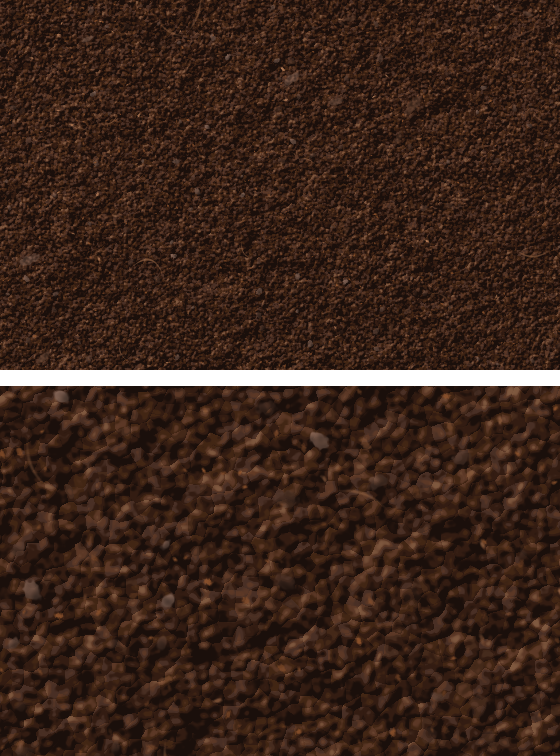
Top, the full canvas; bottom, a detail of the centre.
This texture is drawn by a Shadertoy shader. Its source:

```glsl
// Dark crumbly potting soil with clods, pebbles, bark chips and plant fibres.

vec3 hash3(vec2 p) {
    vec3 q = fract(p.xyx * vec3(0.1031, 0.1030, 0.0973));
    q += dot(q, q.yxz + 33.33);
    return fract((q.xxy + q.yzz) * q.zyx);
}

float noise(vec2 p) {
    vec2 i = floor(p), f = fract(p);
    f = f * f * (3.0 - 2.0 * f);
    return mix(mix(hash3(i).x, hash3(i + vec2(1, 0)).x, f.x),
               mix(hash3(i + vec2(0, 1)).x, hash3(i + vec2(1, 1)).x, f.x), f.y);
}

// Height of the ground: lumps down to single crumbs.
float soilHeight(vec2 p) {
    float height = 0.0, amplitude = 0.72;
    p = p * 16.0 + 40.0;
    for (int i = 0; i < 4; i++) {
        height += amplitude * noise(p);
        p = mat2(1.8, 1.34, -1.34, 1.8) * p + 7.3;
        amplitude *= 0.72;
    }
    return height;
}

// Packed crumbs: offset from the nearest centre (xy), its distance and a seed.
vec4 crumbs(vec2 p) {
    vec2 base = floor(p);
    vec4 nearest = vec4(0, 0, 9, 0);
    for (int k = 0; k < 9; k++) {
        vec2 id = base + vec2(k % 3 - 1, k / 3 - 1);
        vec3 h = hash3(id + 17.0);
        vec2 offset = p - id - h.xy;
        float d = length(offset);
        if (d < nearest.z) nearest = vec4(offset, d, h.z);
    }
    return nearest;
}

// Scattered ellipses, one at most per cell, sized in cells.
// Returns coverage, offset from the centre (yz, relative to size) and a seed.
vec4 scatter(vec2 p, float cells, float share, vec2 size, float bend) {
    vec2 q = p * cells, base = floor(q);
    float blur = cells * max(0.6 / iResolution.y, 0.0013);
    vec4 found = vec4(0);
    for (int k = 0; k < 9; k++) {
        vec2 id = base + vec2(k % 3 - 1, k / 3 - 1);
        vec3 place = hash3(id + cells * 3.7);
        if (place.z > share) continue;
        vec3 look = hash3(id + cells * 5.1 + 90.0);
        vec2 offset = q - id - 0.2 - 0.6 * place.xy;
        float angle = 6.2832 * look.x, c = cos(angle), s = sin(angle);
        vec2 r = mat2(c, -s, s, c) * offset;
        r.y += bend * (look.z - 0.5) * r.x * r.x;
        vec2 radius = size * mix(0.55, 1.3, look.y * look.y);
        float rough = 0.6 * (noise(offset / size.x * 2.5 + 60.0 * place.xy) - 0.5);
        float d = (length(r / radius) - 1.0 + rough) * min(radius.x, radius.y);
        float cover = 1.0 - smoothstep(-blur, blur, d);
        if (cover > found.x) found = vec4(cover, offset / radius.x, look.z);
    }
    return found;
}

// Soil colour from dark pit (0) to bright crumb (1).
vec3 soilColor(float tone, float warmth) {
    vec3 middle = mix(vec3(0.285, 0.185, 0.145), vec3(0.26, 0.15, 0.08), warmth);
    vec3 c = mix(vec3(0.10, 0.057, 0.042), vec3(0.20, 0.11, 0.07), smoothstep(0.06, 0.34, tone));
    c = mix(c, middle, smoothstep(0.45, 0.68, tone));
    c = mix(c, vec3(0.36, 0.22, 0.15), smoothstep(0.76, 0.92, tone));
    return mix(c, vec3(0.50, 0.35, 0.25), smoothstep(0.93, 1.0, tone));
}

void mainImage(out vec4 fragColor, in vec2 fragCoord) {
    vec2 p = fragCoord / iResolution.y;
    vec2 toLight = vec2(-0.003, 0.004), lightSide = vec2(-0.6, 0.8);
    vec2 warped = p + 0.003 * (vec2(noise(p * 60.0), noise(p * 60.0 + 50.0)) - 0.5);
    vec2 turned = mat2(0.8, 0.6, -0.6, 0.8) * p;

    // Relief lit from the upper left, packed crumbs and fine grain
    float relief = soilHeight(warped) - soilHeight(warped + toLight);
    vec4 crumb = crumbs(warped * 95.0);
    float grain = noise(turned * 175.0 + 20.0);
    float tone = 6.8 * relief + 2.0 * (grain - 0.5)
               + 1.3 * (crumb.w - 0.5) + 1.2 * dot(crumb.xy, lightSide)
               - 1.2 * (crumb.z - 0.4) + 0.4 * (noise(p * 4.0 + 9.0) - 0.5) - 0.25;

    // Rounded clods with shaded undersides
    vec4 clod = scatter(warped, 6.0, 0.3, vec2(0.17, 0.13), 0.0);
    float clodShade = scatter(warped + 1.8 * toLight, 6.0, 0.3, vec2(0.17, 0.13), 0.0).x;
    tone -= 0.7 * clodShade * (1.0 - clod.x);
    tone = mix(tone, 0.8 * tone + 0.25 + 0.3 * dot(clod.yz, lightSide), clod.x);

    // Pebbles cast small shadows
    vec4 pebble = scatter(p, 22.0, 0.32, vec2(0.19, 0.13), 0.0);
    float pebbleShade = scatter(p + toLight, 22.0, 0.32, vec2(0.19, 0.13), 0.0).x;
    tone -= 0.7 * pebbleShade * (1.0 - pebble.x);

    float warmth = smoothstep(0.3, 0.6, fract(crumb.w * 7.0)) * (1.0 - 0.5 * clod.x);
    vec3 color = soilColor(1.0 / (1.0 + exp(-1.7 * tone)), warmth);

    float pebbleLight = 0.85 + 0.25 * dot(pebble.yz, lightSide) + 0.4 * (grain - 0.5);
    vec3 stone = mix(vec3(0.29, 0.18, 0.13), vec3(0.47, 0.36, 0.31), pebble.w * pebble.w);
    color = mix(color, stone * pebbleLight, pebble.x * (0.3 + 0.6 * pebble.w));

    // Bark pieces, tan chips and tiny orange specks
    vec4 bark = scatter(p, 6.0, 0.13, vec2(0.14, 0.055), 0.0);
    color = mix(color, mix(vec3(0.28, 0.17, 0.11), vec3(0.48, 0.37, 0.32), bark.w)
                       * (0.7 + 0.5 * grain), 0.75 * bark.x);
    vec4 chip = scatter(p, 28.0, 0.14, vec2(0.15, 0.07), 0.0);
    color = mix(color, mix(vec3(0.46, 0.25, 0.12), vec3(0.72, 0.50, 0.35), chip.w),
                chip.x * (0.25 + 0.7 * chip.w * chip.w));
    vec4 speck = scatter(p, 60.0, 0.22, vec2(0.19, 0.12), 0.0);
    color = mix(color, vec3(0.58, 0.34, 0.18), speck.x * (0.2 + 0.7 * speck.w * speck.w));

    // Thin bent fibres
    vec4 fibre = scatter(p, 8.0, 0.22, vec2(0.22, 0.016), 5.0);
    color = mix(color, vec3(0.54, 0.36, 0.24), fibre.x * (0.3 + 0.5 * fibre.w));

    fragColor = vec4(color, 1.0);
}
```
